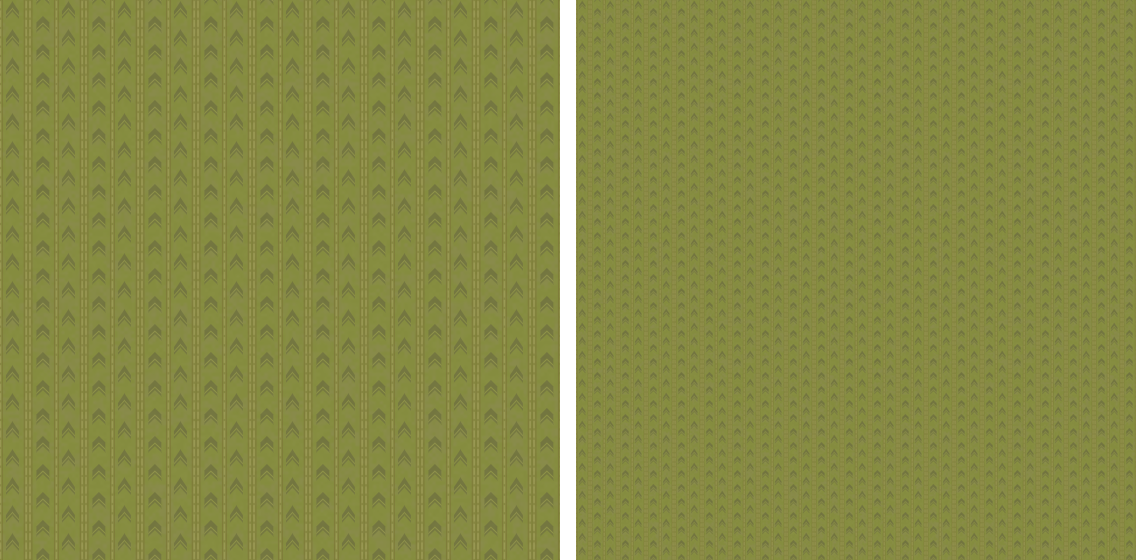
Left, the tile; right, the same tile 2 across and 2 down.
A three.js fragment shader for this pattern:

```glsl
varying vec2 vUv;

// Layout, measured in widths of one repeat
const float REPEATS = 10.0;        // repeats across; each holds two arrow columns
const float ROW = 0.5;             // row height, giving 20 rows down
const float SOFT = 0.012;          // half width of a smoothed edge
const float DASHES_PER_ROW = 3.0;
const float LINE_HALF = 0.011;
const float DASH_HALF = 0.014;
const float SINGLE_X = 0.008;
const float DOUBLE_X = 0.502;
const float STRAND = 0.034;        // offset between neighbouring lines of a border
const vec2 SHARP_APEX = vec2(0.222, 0.025);
const vec2 BROAD_APEX = vec2(0.766, 0.285);
const float ARROW_HALF = 0.115;
const float GRAIN_CELLS = 160.0;
const float MOTTLE_CELLS = 40.0;

const vec3 GREEN = vec3(0.525, 0.553, 0.250);
const vec3 DUSTY = vec3(0.532, 0.540, 0.288);
const vec3 BROWN = vec3(0.500, 0.490, 0.228);
const vec3 LIGHT = vec3(0.600, 0.595, 0.325);
const vec3 ARROW = vec3(0.455, 0.465, 0.252);

float hash(vec2 p) {
  vec3 q = fract(p.xyx * vec3(0.1031, 0.1030, 0.0973));
  q += dot(q, q.yzx + 33.33);
  return fract((q.x + q.y) * q.z);
}

// Value noise that wraps after the given number of cells
float wrapNoise(vec2 uv, float cells) {
  vec2 p = uv * cells;
  vec2 i = floor(p);
  vec2 f = fract(p);
  f = f * f * (3.0 - 2.0 * f);
  float a = hash(mod(i, cells));
  float b = hash(mod(i + vec2(1.0, 0.0), cells));
  float c = hash(mod(i + vec2(0.0, 1.0), cells));
  float d = hash(mod(i + 1.0, cells));
  return mix(mix(a, b, f.x), mix(c, d, f.x), f.y);
}

float cover(float d) {
  return 1.0 - smoothstep(-SOFT, SOFT, d);
}

float wrappedOffset(float x, float center) {
  return fract(x - center + 0.5) - 0.5;
}

// Band between two roof lines, each given as (drop at the axis, slope)
float chevron(vec2 q, vec2 upper, vec2 lower) {
  float top = (upper.x + upper.y * q.x - q.y) / length(vec2(1.0, upper.y));
  float bottom = (q.y - lower.x - lower.y * q.x) / length(vec2(1.0, lower.y));
  return cover(max(max(top, bottom), q.x - ARROW_HALF));
}

// Solid head, pale gap and thin second chevron
vec3 drawArrow(vec3 color, vec2 p, vec2 apex, float slope, float innerSlope) {
  const float MARGIN = 0.06;
  vec2 q = vec2(abs(wrappedOffset(p.x, apex.x)),
                mod(p.y - apex.y + MARGIN, ROW) - MARGIN);
  float head = chevron(q, vec2(0.0, slope), vec2(0.115, innerSlope));
  float gap = chevron(q, vec2(0.115, innerSlope), vec2(0.142, innerSlope));
  float tail = chevron(q, vec2(0.142, innerSlope), vec2(0.182, innerSlope));
  color = mix(color, LIGHT, gap * 0.45);
  return mix(color, ARROW, max(head, tail * 0.9));
}

// Dark lines with a row of pale dashes between each pair
vec3 drawBorder(vec3 color, vec2 p, float center, float strands) {
  float x = wrappedOffset(p.x, center);
  float dashPhase = abs(fract(p.y / ROW * DASHES_PER_ROW) - 0.5);
  float dashEnds = (dashPhase - 0.38) * ROW / DASHES_PER_ROW;
  for (int i = 0; i < 3; i++) {
    float k = float(i);
    if (k <= strands) {
      float lineX = (2.0 * k - strands) * STRAND;
      color = mix(color, BROWN, cover(abs(x - lineX) - LINE_HALF));
    }
    if (k < strands) {
      float dashX = (2.0 * k + 1.0 - strands) * STRAND;
      float strip = cover(abs(x - dashX) - DASH_HALF);
      color = mix(color, mix(BROWN, LIGHT, 0.35), strip);
      color = mix(color, LIGHT, strip * cover(dashEnds));
    }
  }
  return color;
}

void main() {
  vec2 p = vec2(vUv.x, 1.0 - vUv.y) * REPEATS;

  // Mottled ground
  float mottle = wrapNoise(vUv, MOTTLE_CELLS);
  float grain = wrapNoise(vUv, GRAIN_CELLS);
  vec3 color = mix(GREEN, DUSTY, smoothstep(0.35, 0.9, 0.6 * mottle + 0.4 * grain));

  // Borders
  color = drawBorder(color, p, SINGLE_X, 1.0);
  color = drawBorder(color, p, DOUBLE_X, 2.0);

  // Arrow columns, half a row apart
  color = drawArrow(color, p, SHARP_APEX, 1.5, 1.1);
  color = drawArrow(color, p, BROAD_APEX, 1.0, 0.95);

  // Faint print grain
  color += (grain - 0.5) * 0.012;
  gl_FragColor = vec4(color, 1.0);
}
```
